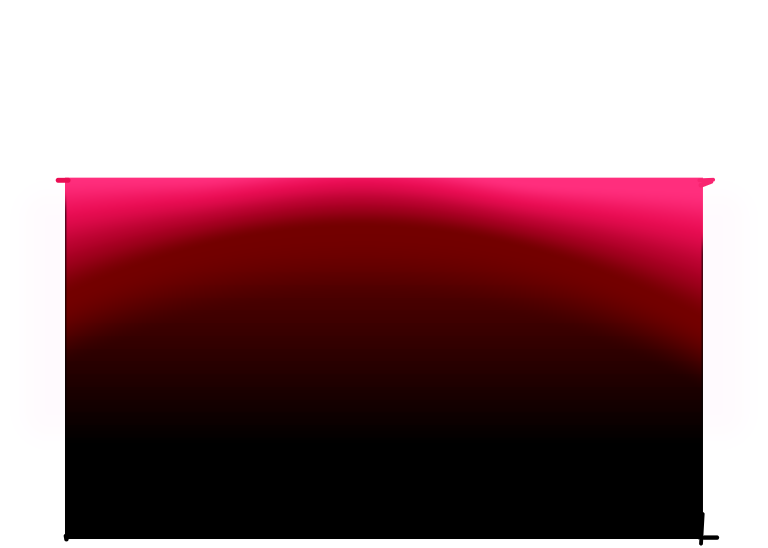
Write a WebGL 1 fragment shader that draws this background.

```glsl
precision highp float;

uniform vec2 u_resolution;

const vec3 PAPER = vec3(1.0);
const vec3 BLUSH = vec3(1.0, 0.982, 0.996);
const vec3 DARK_RED = vec3(0.45, 0.0, 0.0);
const vec3 CRIMSON = vec3(0.68, 0.0, 0.15);
const vec3 ROSE = vec3(0.92, 0.05, 0.33);
const vec3 PINK = vec3(1.0, 0.18, 0.49);

// Panel corners and arch, in units of canvas height
const vec2 PANEL_MIN = vec2(0.1184, 0.0164);
const vec2 PANEL_MAX = vec2(1.2805, 0.6758);
const vec2 ARCH_TOP = vec2(0.656, 0.5847);
const float ARCH_BEND = 0.439;
const float BLACK_LEVEL = 0.1894;

float boxDistance(vec2 p, vec2 lo, vec2 hi) {
  vec2 d = abs(p - 0.5 * (lo + hi)) - 0.5 * (hi - lo);
  return length(max(d, 0.0)) + min(max(d.x, d.y), 0.0);
}

float strokeDistance(vec2 p, vec2 a, vec2 b, float radius) {
  vec2 ab = b - a;
  float t = clamp(dot(p - a, ab) / dot(ab, ab), 0.0, 1.0);
  return length(p - a - ab * t) - radius;
}

float coverage(float d, float pixel) {
  return clamp(0.5 - d / pixel, 0.0, 1.0);
}

vec3 glowRamp(float t) {
  vec3 c = mix(DARK_RED, CRIMSON, smoothstep(0.0, 0.42, t));
  c = mix(c, ROSE, smoothstep(0.3, 0.75, t));
  return mix(c, PINK, smoothstep(0.65, 1.0, t));
}

// Red fading down to black in soft horizontal bands
float fadeLevel(float y) {
  float level = clamp((y - BLACK_LEVEL) * 1.074, 0.0, 0.45);
  float banded = floor(level * 40.0 + 0.5) / 40.0;
  return mix(level, banded, 0.35);
}

vec3 panelColor(vec2 p) {
  float dx = p.x - ARCH_TOP.x;
  float archY = ARCH_TOP.y - ARCH_BEND * dx * dx;
  float above = p.y - archY;

  // Dark interior with a redder rim along the arch
  float rim = smoothstep(-0.13, 0.0, above);
  vec3 inside = vec3(mix(fadeLevel(p.y), DARK_RED.r, rim), 0.0, 0.0);

  // Pink glow compressed between the arch and the top edge
  float height = above / (PANEL_MAX.y - archY);
  float strength = mix(0.76, 1.0, smoothstep(0.0, 0.32, abs(dx)));
  strength *= 1.0 + 0.1 * smoothstep(0.1, 0.4, dx);
  return above > 0.0 ? glowRamp(height * strength) : inside;
}

vec3 paperColor(vec2 p) {
  float d = boxDistance(p, vec2(0.09, 0.25), vec2(1.31, 0.6));
  return mix(PAPER, BLUSH, 1.0 - smoothstep(0.0, 0.09, d));
}

void main() {
  vec2 p = gl_FragCoord.xy / u_resolution.y;
  p.x *= 1.399 * u_resolution.y / u_resolution.x;
  float pixel = 1.0 / u_resolution.y;

  vec3 color = paperColor(p);
  float panel = boxDistance(p, PANEL_MIN, PANEL_MAX);
  color = mix(color, panelColor(p), coverage(panel, pixel));

  // Thin dark side edges
  float sideGap = min(p.x - PANEL_MIN.x, PANEL_MAX.x - p.x);
  float edgeTop = p.x < ARCH_TOP.x ? 0.655 : 0.58;
  float edge = (1.0 - smoothstep(0.0, 0.005, sideGap))
    * (1.0 - smoothstep(edgeTop - 0.05, edgeTop, p.y));
  color *= 1.0 - 0.65 * edge * coverage(panel, pixel);

  // Pink overshoots at the top corners
  float tips = strokeDistance(p, vec2(0.106, 0.671), vec2(0.124, 0.671), 0.0045);
  color = mix(color, ROSE, coverage(tips, pixel));
  float flag = strokeDistance(p, vec2(1.274, 0.671), vec2(1.299, 0.672), 0.0035);
  flag = min(flag, strokeDistance(p, vec2(1.277, 0.662), vec2(1.295, 0.669), 0.0045));
  color = mix(color, mix(ROSE, PINK, 0.7), coverage(flag, pixel));

  // Black overshoots at the bottom corners
  float feet = strokeDistance(p, vec2(1.275, 0.019), vec2(1.306, 0.019), 0.004);
  feet = min(feet, strokeDistance(p, vec2(1.280, 0.062), vec2(1.277, 0.008), 0.0035));
  feet = min(feet, strokeDistance(p, vec2(0.120, 0.022), vec2(0.121, 0.016), 0.004));
  color = mix(color, vec3(0.0), coverage(feet, pixel));

  gl_FragColor = vec4(color, 1.0);
}
```
